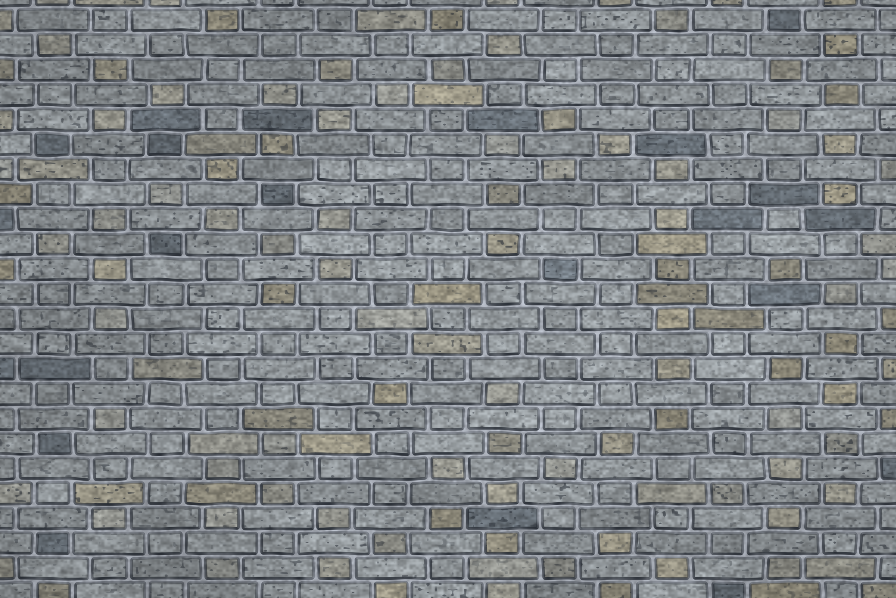
Reproduce this texture procedurally as a WebGL 2 fragment shader.

```glsl
#version 300 es
precision highp float;
// Weathered grey brick wall in Flemish bond: long and short bricks alternate along every course.
uniform vec2 u_resolution;
out vec4 fragColor;

#define COURSES 24.0        // courses over the canvas height
#define COURSE_SHIFT 0.305  // part of a course cut off at the top
#define PAIR_LENGTH 4.514   // one long plus one short brick, in course heights
#define PAIR_SHIFT 0.024    // sideways start of the bond, in pairs
#define JOINT 0.19          // mortar width, in course heights
#define EDGE_WIDTH 0.055    // half width of the dark line around a brick
#define EDGE_DARKNESS 0.85
#define GRAIN 0.30          // contrast of the fine surface grain
#define TAN_SHARE 0.42      // share of short bricks that are tan
#define DARK_SHARE 0.05     // share of bricks that are slate dark

const vec3 GREY = vec3(0.545, 0.567, 0.580);
const vec3 TAN = vec3(0.575, 0.555, 0.485);
const vec3 SLATE = vec3(0.35, 0.385, 0.42);
const vec3 MORTAR = vec3(0.625, 0.645, 0.680);
const vec3 SHADOW = vec3(0.15, 0.17, 0.20);

float hash(vec2 p) {
    vec3 a = fract(vec3(p.xyx) * 0.1031);
    a += dot(a, a.yzx + 33.33);
    return fract((a.x + a.y) * a.z);
}

float noise(vec2 p) {
    vec2 i = floor(p), f = fract(p);
    f = f * f * (3.0 - 2.0 * f);
    return mix(mix(hash(i), hash(i + vec2(1, 0)), f.x),
               mix(hash(i + vec2(0, 1)), hash(i + vec2(1, 1)), f.x), f.y);
}

float roundedBox(vec2 p, vec2 halfSize, float radius) {
    vec2 e = abs(p) - halfSize + radius;
    return length(max(e, 0.0)) + min(max(e.x, e.y), 0.0) - radius;
}

// Face colour of one brick: most are grey, some short ones tan, a few slate.
vec3 brickColor(vec2 id, bool isShort) {
    float pick = hash(id + 41.0);
    float tanShare = isShort ? TAN_SHARE : 0.10;
    float tanAmount = step(pick, tanShare) * mix(0.3, 1.0, hash(id + 67.0));
    vec3 color = mix(GREY, TAN, tanAmount);
    color = mix(color, SLATE, step(1.0 - DARK_SHARE, pick) * 0.75);
    return color * mix(0.90, 1.07, hash(id + 13.0));
}

void main() {
    vec2 uv = gl_FragCoord.xy / u_resolution;
    vec2 wall = vec2(gl_FragCoord.x / u_resolution.y, 1.0 - uv.y) * COURSES;
    float pixel = COURSES / u_resolution.y;

    // Slightly uneven laying
    vec2 wobble = vec2(noise(wall * 1.3 + 70.0), noise(wall * 1.1 + 150.0)) - 0.5;
    vec2 laid = wall + wobble * 0.07;

    // Find the course, the pair and the brick inside it
    float y = laid.y - COURSE_SHIFT;
    float course = floor(y);
    float x = laid.x / PAIR_LENGTH + PAIR_SHIFT + 0.5 * mod(course, 2.0) + 1.0 / 6.0;
    x += (hash(vec2(course + 9.0, 5.0)) - 0.5) * 0.025;
    bool isShort = fract(x) < 1.0 / 3.0;
    vec2 id = vec2(floor(x) * 2.0 + (isShort ? 0.0 : 1.0), course) + 20.0;
    float center = isShort ? 1.0 / 6.0 : 2.0 / 3.0;
    float width = PAIR_LENGTH * (isShort ? 1.0 : 2.0) / 3.0;
    vec2 local = vec2((fract(x) - center) * PAIR_LENGTH, 0.5 - fract(y));
    vec2 halfSize = 0.5 * (vec2(width, 1.0) - JOINT);
    halfSize.x -= 0.04 * hash(id + 91.0);
    float d = roundedBox(local, halfSize, 0.07);

    // Fine grain, layered streaks and broad stains
    float fine = noise(wall * vec2(8.0, 10.0)) - 0.5;
    float coarse = noise(wall * vec2(3.5, 5.5) + 300.0) - 0.5;
    float streak = noise(local * vec2(2.2, 8.0) + id * 17.0) - 0.5;
    float stain = noise(wall * 0.3 + 500.0) - 0.5;

    // Brick face with grain and dark pits
    vec3 brick = brickColor(id, isShort);
    brick *= 1.0 + GRAIN * (fine + 0.5 * coarse + 0.5 * streak);
    float pits = smoothstep(0.74, 0.92, noise(wall * vec2(6.0, 9.0) + 800.0));
    float rough = mix(0.15, 0.6, hash(id + 29.0));
    brick = mix(brick, SHADOW, pits * rough);

    // Mortar around the brick
    vec3 mortar = MORTAR * (1.0 + 0.22 * fine + 0.15 * coarse);
    vec3 color = mix(brick, mortar, smoothstep(-0.6 * pixel, 0.6 * pixel, d));

    // Broken dark edge, heaviest below and at the left
    vec2 outward = local / halfSize;
    float onSide = smoothstep(-0.06, 0.06, (abs(local.x) - halfSize.x) - (abs(local.y) - halfSize.y));
    float sideWeight = outward.x < 0.0 ? 0.85 : 0.65;
    float levelWeight = outward.y < 0.0 ? 1.0 : 0.50;
    float edgeWeight = mix(levelWeight, sideWeight, onSide);
    edgeWeight *= mix(0.55, 1.15, noise(wall * vec2(2.5, 3.5) + 950.0));
    float edge = 1.0 - smoothstep(EDGE_WIDTH - 0.5 * pixel, EDGE_WIDTH + 0.5 * pixel, abs(d - 0.01));
    color = mix(color, SHADOW, clamp(edge * edgeWeight * EDGE_DARKNESS, 0.0, 1.0));

    // Uneven light: dimmer at the left and towards the corners
    vec2 fromLight = (uv - vec2(0.58, 0.52)) * vec2(1.0, 0.9);
    color *= 1.05 - 0.28 * dot(fromLight, fromLight) + 0.09 * stain;
    fragColor = vec4(clamp(color, 0.0, 1.0), 1.0);
}
```
